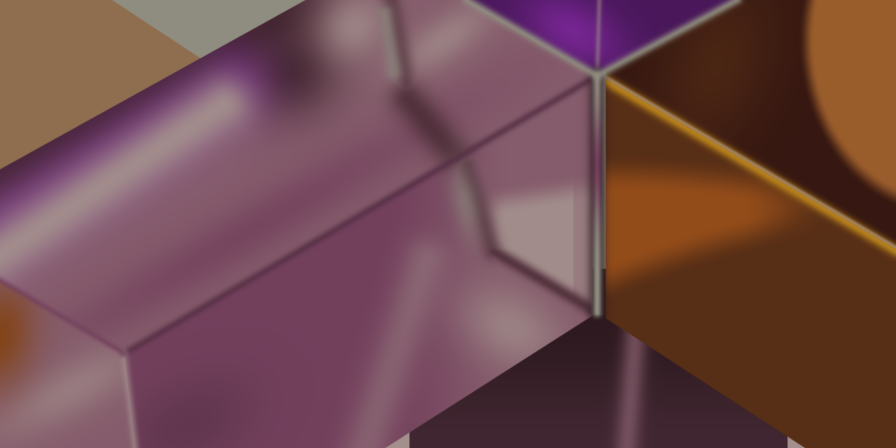
Give the GLSL for this background, as a WebGL 1 fragment shader.

```glsl
precision highp float;
uniform vec2 u_resolution;

const vec3 TAN = vec3(.56, .43, .31);
const vec3 MIST = vec3(.56, .55, .5);
const vec3 PALE = vec3(.64, .56, .55);
const vec3 MAUVE = vec3(.52, .36, .42);
const vec3 PLUM = vec3(.45, .25, .36);
const vec3 SHADOW = vec3(.22, .12, .15);
const vec3 VIOLET = vec3(.38, .12, .47);
const vec3 BROWN = vec3(.34, .18, .085);
const vec3 MAROON = vec3(.21, .09, .065);
const vec3 AMBER = vec3(.6, .31, .1);
const vec3 HONEY = vec3(.6, .36, .17);
const vec3 GOLD = vec3(.7, .49, .1);

// Block corners, in canvas heights
const vec2 HUB = vec2(1.333, .831);
const vec2 FOOT = vec2(1.333, .302);
const vec2 NEAR = vec2(.277, .211);
const vec2 BASE = vec2(.302, 0.);
const vec2 LEFT = vec2(0., .375);
const vec2 WEDGE_L = vec2(1.042, 1.);
const vec2 WEDGE_R = vec2(1.646, 1.);
const vec2 RIDGE = vec2(2., .44);
const vec2 BEND = vec2(1.1, .44);
const float SEAM = .01;

// Signed distance to a line, positive on the left
float side(vec2 p, vec2 a, vec2 b) {
  vec2 d = normalize(b - a);
  return d.x * (p.y - a.y) - d.y * (p.x - a.x);
}

float cover(float d) {
  float soft = 1. / u_resolution.y;
  return smoothstep(-soft, soft, d);
}

float fall(float lo, float hi, float x) {
  return 1. - smoothstep(lo, hi, x);
}

float streak(vec2 p, vec2 a, vec2 b, float width) {
  vec2 d = b - a;
  vec2 q = (p - a - d * clamp(dot(p - a, d) / dot(d, d), 0., 1.)) / width;
  return exp(-dot(q, q));
}

float glow(vec2 p, vec2 center, vec2 radius, float angle) {
  float c = cos(angle), s = sin(angle);
  vec2 q = mat2(c, -s, s, c) * (p - center) / radius;
  return exp(-dot(q, q));
}

void tint(inout vec3 col, vec3 paint, float amount) {
  col = mix(col, paint, amount);
}

vec3 backdrop(vec2 p) {
  vec3 col = mix(MIST, TAN, cover(side(p, vec2(.44, .875), vec2(.25, 1.))));
  tint(col, PALE, cover(.4 - p.y));
  // Dark block underneath
  vec3 base = mix(vec3(.25, .15, .19), SHADOW * .8, smoothstep(0., .3, p.y));
  tint(base, MAUVE, .75 * streak(p, vec2(1.42, .27), vec2(1.395, -.05), .027));
  return mix(col, base, cover(.422 - abs(p.x - 1.336)) * cover(.4 - p.y));
}

vec3 topFace(vec2 p, float rim) {
  vec3 col = mix(MAUVE, PLUM, .8 * glow(p, vec2(.55, .48), vec2(.55, .06), .53));
  tint(col, SHADOW, .85 * exp(-rim * rim * 120.) * fall(.6, .85, p.x));
  tint(col, SHADOW, .8 * glow(p, vec2(.65, .84), vec2(.11, .1), .5));
  // Long reflection with a violet fringe
  tint(col, VIOLET * 1.25, .55 * streak(p, vec2(-.1, .42), vec2(.52, .81), .095));
  tint(col, PALE, .95 * streak(p, vec2(-.1, .365), vec2(.5, .765), .065));
  tint(col, PALE, .75 * glow(p, vec2(.79, .94), vec2(.07, .08), -.7));
  tint(col, PALE, .7 * glow(p, vec2(.99, .91), vec2(.13, .05), .6));
  return col;
}

vec3 frontFace(vec2 p) {
  vec3 col = mix(PLUM, MAUVE, smoothstep(.85, 1.15, p.x));
  tint(col, PLUM * .85, glow(p, vec2(.42, .05), vec2(.16, .1), .5));
  tint(col, PALE, .4 * streak(p, vec2(.95, .42), vec2(.8, -.05), .05));
  tint(col, PALE, .7 * glow(p, vec2(1.14, .27), vec2(.12, .08), -.5));
  // Bright pane above the fold
  float pane = smoothstep(-.01, .03, side(p, BEND, FOOT)) * smoothstep(1.06, 1.13, p.x);
  tint(col, PALE, .95 * pane * fall(.53, .6, p.y - .15 * (p.x - 1.2)));
  return mix(col, MAUVE, .35 * cover(p.x - 1.28));
}

vec3 pinkBlock(vec2 p, float rim) {
  float upright = side(p, BASE, NEAR);
  vec3 end = mix(MAUVE, PALE, .6 * glow(p, vec2(.16, .13), vec2(.2, .06), .5));
  tint(end, AMBER * .85, .95 * glow(p, vec2(0., .25), vec2(.075, .12), -.2));
  vec3 col = mix(topFace(p, rim), frontFace(p), cover(-side(p, NEAR, HUB)) * cover(-upright));
  tint(col, end, cover(-side(p, LEFT, NEAR)) * cover(upright));
  // Refracted fold
  float fold = .55 * streak(p, vec2(.87, 1.02), vec2(.91, .8), .022);
  fold = max(fold, .75 * streak(p, vec2(.91, .78), vec2(1.01, .66), .04));
  fold = max(fold, .6 * streak(p, vec2(1.04, .63), BEND, .022));
  fold = max(fold, .75 * streak(p, BEND, FOOT, .014));
  tint(col, SHADOW * 1.2, fold);
  tint(col, MIST, .6 * streak(p, vec2(.86, .97), vec2(.88, .84), .018));
  tint(col, MIST, .55 * glow(p, vec2(1.04, .55), vec2(.03, .09), .2));
  // Bevels
  tint(col, PLUM * .75, .8 * streak(p, NEAR, HUB, .009));
  tint(col, PALE, .6 * streak(p, NEAR, BASE, .009));
  return mix(col, PLUM, .7 * streak(p, LEFT, NEAR, .007));
}

vec3 amberBlock(vec2 p) {
  vec3 top = mix(MAROON, BROWN, .6 * glow(p, vec2(1.6, .85), vec2(.12, .2), -.4));
  tint(top, HONEY, fall(.94, 1.06, length((p - vec2(2.1, .91)) / vec2(.3, .37))));
  // Curved patch of light on the front
  float x = p.x - 1.35;
  float light = smoothstep(-.03, .06, p.y - .35 - .42 * x + .25 * x * x);
  light *= fall(.57, .66, p.y + .22 * x * x) * fall(.3, .52, x);
  vec3 col = mix(mix(BROWN, AMBER, .9 * light), top, cover(side(p, HUB, RIDGE)));
  tint(col, GOLD, streak(p, HUB, RIDGE, .013));
  return mix(col, PALE, .6 * streak(p, HUB + .005, RIDGE + .005, .004));
}

void main() {
  vec2 p = gl_FragCoord.xy / u_resolution.y;
  float rim = side(p, vec2(.682, 1.), vec2(0., .622));
  float wedge = min(side(p, WEDGE_L, HUB), side(p, HUB, WEDGE_R));
  vec3 col = backdrop(p);
  vec3 violet = VIOLET * (.75 + .45 * glow(p, vec2(1.28, .93), vec2(.12, .07), -.5));
  tint(violet, PALE, .5 * streak(p, HUB, vec2(1.338, 1.), .006));
  tint(col, violet, cover(wedge));
  float pink = min(min(rim, -side(p, WEDGE_L, HUB)), min(1.323 - p.x, side(p, vec2(.86, 0.), FOOT)));
  tint(col, pinkBlock(p, rim), cover(pink));
  float amber = min(min(p.x - 1.352, -side(p, HUB, WEDGE_R)), side(p, FOOT, vec2(1.797, 0.)));
  tint(col, amberBlock(p), cover(amber));
  // Glass seams
  tint(col, SHADOW * .7, streak(p, HUB, FOOT, SEAM * 1.8));
  tint(col, mix(MIST, PLUM, glow(p, HUB - vec2(0., .2), vec2(.12), 0.)), streak(p, HUB, FOOT, SEAM));
  tint(col, MIST, .85 * max(streak(p, HUB, WEDGE_L, SEAM), streak(p, HUB, WEDGE_R, SEAM)));
  gl_FragColor = vec4(col, 1.);
}
```
